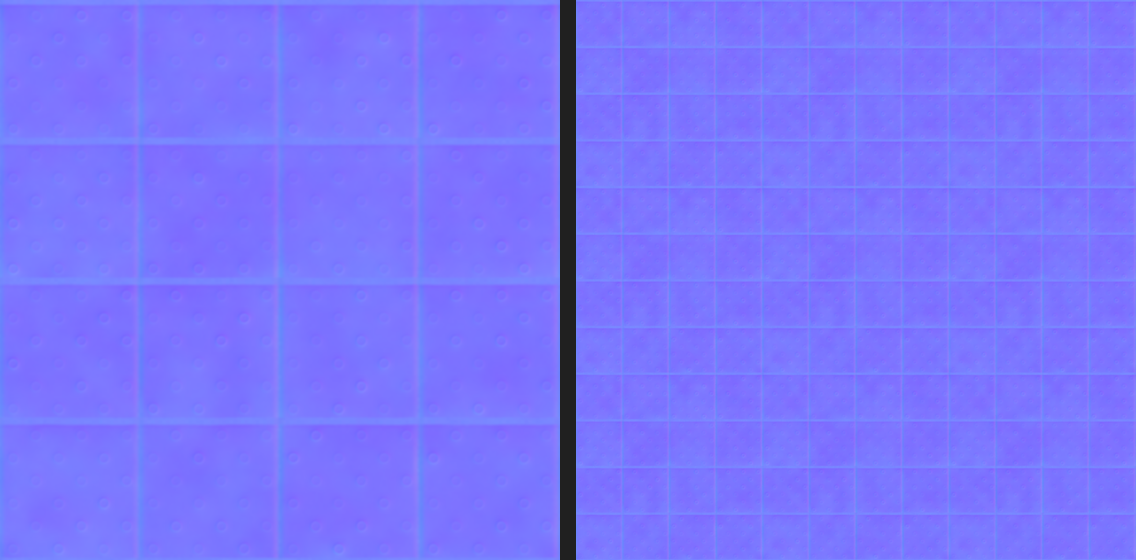
Left: one tile. Right: repeated 3 by 3.
Reproduce this texture map procedurally as a three.js fragment shader.

```glsl
// Tangent-space normal map of a 4 by 4 field of square tiles with soft grout grooves.
// Each tile carries a staggered 6 by 6 set of faint ring studs; wrapped noise adds
// blotches, uneven grout and rough edges. Slopes are summed, then stored as colour.
#define TILES 4.0
#define STUDS 6.0
#define STUD_GAP 0.162
#define STUD_RADIUS 0.032
#define STUD_RIM 0.013
#define STUD_SLOPE 0.032
#define GROOVE_HALF 0.025
#define GROOVE_SLOPE 0.078
#define BLOTCH 0.090
#define ROUGHNESS 0.028
#define BASE vec3(0.488, 0.456, 1.0)
#define JOINT_SHIFT vec2(0.010, 0.008)

varying vec2 vUv;

float hash(vec2 p) {
  vec3 q = fract(p.xyx * 0.1031);
  q += dot(q, q.yzx + 33.33);
  return fract((q.x + q.y) * q.z);
}

// Whole-number wrap, safe against rounding at the period itself.
vec2 wrap(vec2 i, float period) {
  return floor(mod(i + 0.5, period));
}

// Value noise that wraps after a whole number of lattice cells, from -0.5 to 0.5.
float noise(vec2 uv, float period, float seed) {
  vec2 p = uv * period;
  vec2 i = floor(p);
  vec2 f = p - i;
  f = f * f * f * (f * (f * 6.0 - 15.0) + 10.0);
  vec2 a = wrap(i, period) + seed;
  vec2 b = wrap(i + 1.0, period) + seed;
  return mix(mix(hash(a), hash(vec2(b.x, a.y)), f.x),
             mix(hash(vec2(a.x, b.y)), hash(b), f.x), f.y) - 0.5;
}

float fbm(vec2 uv, float period, float seed) {
  float sum = 0.0;
  float gain = 0.55;
  for (int k = 0; k < 4; k++) {
    sum += gain * noise(uv, period, seed);
    period *= 2.0;
    seed += 17.0;
    gain *= 0.45;
  }
  return sum;
}

float bump(float x, float centre, float width) {
  float t = (x - centre) / width;
  return exp(-t * t);
}

// Slope of the ring stud nearest to f; only alternate grid places hold one.
vec2 studSlope(vec2 f, vec2 tile) {
  vec2 grid = (f - vec2(0.510, 0.494)) / STUD_GAP + 0.5 * (STUDS - 1.0);
  vec2 id = clamp(floor(grid + 0.5), 0.0, STUDS - 1.0);
  float present = 1.0 - mod(id.x + id.y, 2.0);
  vec2 key = tile * STUDS + id + 61.0;
  vec2 d = (grid - id) * STUD_GAP;
  float r = length(d);
  float t = (r - STUD_RADIUS) / STUD_RIM;
  float wear = hash(key);
  float rim = 1.8 * t * exp(-t * t);
  float dome = 0.5 * bump(r, STUD_RADIUS * 1.5, STUD_RADIUS);
  vec2 ring = (rim + dome) * d / max(r, 0.006);
  ring.y -= 0.25 * exp(-t * t);
  return present * (0.5 + 0.6 * wear * wear) * STUD_SLOPE * ring;
}

void main() {
  // Tile coordinates with slightly wavering joints.
  vec2 waver = vec2(fbm(vUv, 24.0, 3.0), fbm(vUv, 24.0, 41.0));
  vec2 p = vUv * TILES + 0.008 * waver + JOINT_SHIFT;
  vec2 tile = wrap(floor(p), TILES);
  vec2 f = fract(p);
  vec2 e = f - step(0.5, f);

  // Broad blotches, plus a tone for each tile that fades out at its joints.
  vec2 slope = BLOTCH * vec2(0.45 * fbm(vUv, 14.0, 73.0), fbm(vUv, 12.0, 97.0));
  vec2 inner = smoothstep(0.0, 0.12, abs(e));
  slope.y += 0.018 * (hash(tile + 131.0) - 0.5) * inner.x * inner.y;

  // Studs; green runs downward.
  slope += studSlope(f, tile) * vec2(1.0, -1.0);

  // Pillowed tile borders, leaning from a dark top to a pale bottom.
  vec2 side = smoothstep(-0.02, 0.02, e);
  float uneven = 1.0 + 1.4 * noise(vUv, 12.0, 151.0);
  slope.x += mix(0.014, -0.014, side.x) * exp(-abs(e.x) / 0.05);
  slope.y += mix(-0.012, 0.034 * uneven, side.y) * exp(-abs(e.y) / 0.10);
  slope.y += 0.010 * (0.5 - f.y) * inner.y;

  // Upright joints: pink flank on the left, cyan flank on the right.
  float pink = bump(e.x, -0.021, 0.020) * (0.85 + 0.9 * noise(vUv, 12.0, 173.0));
  float cyan = bump(e.x, 0.018, 0.022) * (1.0 + 0.7 * noise(vUv, 12.0, 191.0));
  float floorLift = bump(e.x, 0.010, 0.030);
  slope += vec2(0.046 * pink - 0.056 * cyan, 0.060 * floorLift);

  // Level joints: one pale band with a faint dark lip underneath.
  float band = 1.0 - smoothstep(GROOVE_HALF - 0.014, GROOVE_HALF + 0.014, abs(e.y));
  float level = GROOVE_SLOPE * (0.95 + 0.3 * noise(vUv, 20.0, 211.0));
  slope.y = mix(slope.y, level, 0.95 * band);
  slope.x = mix(slope.x, 0.4 * slope.x - 0.012, band);
  slope.y -= 0.013 * bump(e.y, -0.042, 0.012);

  // Fine grain, strongest next to the joints.
  float nearJoint = exp(-min(abs(e.x), abs(e.y)) / 0.035);
  vec2 grain = vec2(noise(vUv, 150.0, 229.0), noise(vUv, 150.0, 251.0));
  slope += ROUGHNESS * grain * (0.14 + 0.5 * nearJoint);

  float blue = -0.012 * (pink + cyan);
  gl_FragColor = vec4(clamp(BASE + vec3(slope, blue), 0.0, 1.0), 1.0);
}
```
